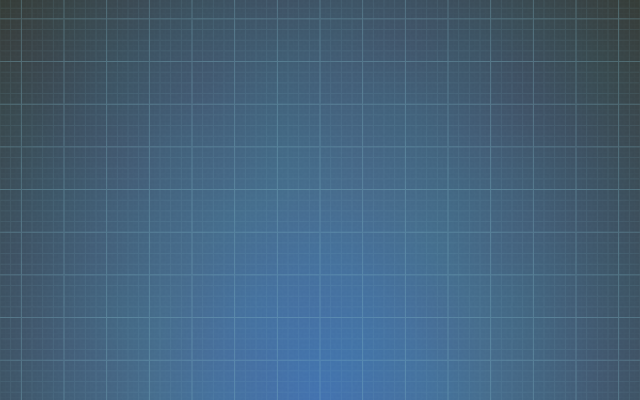
Reproduce this background procedurally as a Shadertoy shader.

```glsl
// Blueprint grid: fine ruled squares over a blue glow rising from the bottom edge.
// The glow is an elliptical ramp of colour stops; each ruling is a box-filtered
// distance to the nearest line, faded slightly by gradient noise.

// Lengths are in canvas heights.
const float CELL = 0.106667;               // 15 major cells across, 9.4 down
const float GRID_BASE = 0.0995;            // height of the lowest major line
const float SUBDIVISIONS = 4.0;            // minor cells per major cell
const float LINE_WIDTH = 0.0021;
const float MAJOR_ALPHA = 0.30;
const float MINOR_ALPHA = 0.10;
const float FINE_ALPHA = 0.025;
const float GLOW_SQUEEZE = 1.25;           // horizontal narrowing of the glow
const float LINE_WEAR = 0.25;
const float TINT_DRIFT = 0.014;
const float GRAIN = 0.008;
const vec3 LINE_COLOR = vec3(0.50, 0.72, 0.78);

// Glow ramp from the bottom centre to the top corners
const int STOPS = 6;
const float STOP_AT[STOPS] = float[](0.0, 0.33, 0.53, 0.80, 1.03, 1.42);
const vec3 STOP_COLOR[STOPS] = vec3[](
    vec3(0.265, 0.450, 0.690),
    vec3(0.275, 0.445, 0.620),
    vec3(0.275, 0.430, 0.555),
    vec3(0.262, 0.375, 0.475),
    vec3(0.242, 0.322, 0.388),
    vec3(0.210, 0.238, 0.215));

float hash(vec2 p) {
    vec3 q = fract(vec3(p.xyx) * 0.1031);
    q += dot(q, q.yzx + 33.33);
    return fract((q.x + q.y) * q.z);
}

vec2 gradientAt(vec2 cell) {
    float angle = 6.28319 * hash(cell);
    return vec2(cos(angle), sin(angle));
}

float gradientNoise(vec2 p) {
    vec2 i = floor(p), f = fract(p);
    vec2 u = f * f * f * (f * (f * 6.0 - 15.0) + 10.0);
    float a = dot(gradientAt(i), f);
    float b = dot(gradientAt(i + vec2(1, 0)), f - vec2(1, 0));
    float c = dot(gradientAt(i + vec2(0, 1)), f - vec2(0, 1));
    float d = dot(gradientAt(i + vec2(1, 1)), f - vec2(1, 1));
    return mix(mix(a, b, u.x), mix(c, d, u.x), u.y);
}

vec3 glow(float distanceFromBase) {
    vec3 color = STOP_COLOR[0];
    for (int i = 1; i < STOPS; i++) {
        float t = (distanceFromBase - STOP_AT[i - 1]) / (STOP_AT[i] - STOP_AT[i - 1]);
        color = mix(color, STOP_COLOR[i], clamp(t, 0.0, 1.0));
    }
    return color;
}

// Pixel coverage of square rulings with the given spacing
float rulings(vec2 p, float spacing, float pixel) {
    vec2 d = abs(fract(p / spacing + 0.5) - 0.5) * spacing;
    vec2 coverage = clamp((0.5 * (LINE_WIDTH + pixel) - d) / pixel,
                          0.0, min(1.0, LINE_WIDTH / pixel));
    return max(coverage.x, coverage.y);
}

void mainImage(out vec4 fragColor, in vec2 fragCoord) {
    float pixel = 1.0 / iResolution.y;
    vec2 p = (fragCoord - vec2(0.5 * iResolution.x, 0.0)) * pixel;

    // Background glow with a slow drift between teal and violet
    vec3 color = glow(length(p * vec2(GLOW_SQUEEZE, 1.0)));
    float drift = gradientNoise(p * 5.0 + 17.0);
    color += TINT_DRIFT * drift * vec3(-0.6, 1.0, 0.4);

    // Rulings, finest first
    vec2 g = p - vec2(0.0, GRID_BASE);
    float minorCell = CELL / SUBDIVISIONS;
    float wear = 1.0 + LINE_WEAR * gradientNoise(p * 22.0);
    color = mix(color, LINE_COLOR, FINE_ALPHA * wear * rulings(g, 0.5 * minorCell, pixel));
    color = mix(color, LINE_COLOR, MINOR_ALPHA * wear * rulings(g, minorCell, pixel));
    color = mix(color, LINE_COLOR, MAJOR_ALPHA * wear * rulings(g, CELL, pixel));

    // Paper grain
    color += GRAIN * gradientNoise(p * 150.0);
    fragColor = vec4(color, 1.0);
}
```
